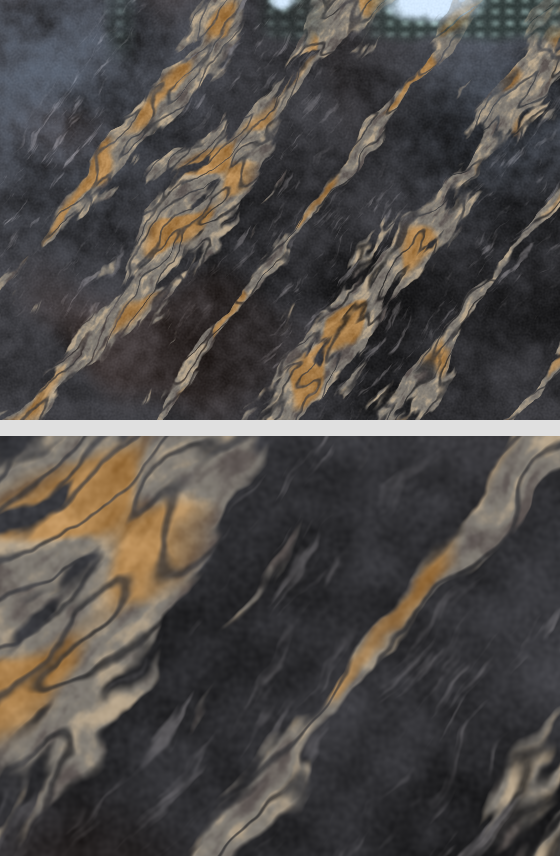
Top: the whole. Bottom: its middle third, enlarged.
A Shadertoy shader for this texture:

```glsl
// Polished black granite with slanting cream and amber veins and a soft window reflection.

const int BAND_COUNT = 6;
const float BAND_WIDTHS[BAND_COUNT] = float[](0.045, 0.085, 0.026, 0.065, 0.065, 0.035);

vec2 hashGradient(vec2 cell) {
    vec3 h = fract(cell.xyx * vec3(0.1031, 0.1030, 0.0973));
    h += dot(h, h.yzx + 33.33);
    return 2.0 * fract((h.xx + h.yz) * h.zy) - 1.0;
}

float gradientNoise(vec2 p) {
    vec2 i = floor(p), f = fract(p);
    vec2 s = f * f * f * (f * (f * 6.0 - 15.0) + 10.0);
    float a = dot(hashGradient(i), f);
    float b = dot(hashGradient(i + vec2(1, 0)), f - vec2(1, 0));
    float c = dot(hashGradient(i + vec2(0, 1)), f - vec2(0, 1));
    float d = dot(hashGradient(i + 1.0), f - 1.0);
    return 1.3 * mix(mix(a, b, s.x), mix(c, d, s.x), s.y);
}

float fbm(vec2 p) {
    float sum = 0.0, amplitude = 0.55;
    for (int i = 0; i < 4; i++) {
        sum += amplitude * gradientNoise(p);
        p = mat2(1.6, 1.2, -1.2, 1.6) * p + 17.3;
        amplitude *= 0.5;
    }
    return sum;
}

// Stretched layers keep their axes, so the strands stay parallel
float strands(vec2 p) {
    return 0.6 * gradientNoise(p) + 0.35 * gradientNoise(p * 2.1 + 9.2)
         + 0.2 * gradientNoise(p * 4.3 + 31.7);
}

// Density of the vein bands; x runs along them, y across
float veinBands(vec2 q) {
    float density = 0.0;
    for (int i = 0; i < BAND_COUNT; i++) {
        float k = float(i);
        float centre = -0.17 + 0.225 * k + 0.06 * gradientNoise(vec2(q.x * 1.7, k * 7.3 + 0.4));
        float swell = smoothstep(-0.4, 0.35, gradientNoise(vec2(q.x * 3.2 + 2.0, k * 5.7 + 2.6)));
        float d = (q.y - centre) / (BAND_WIDTHS[i] * (0.3 + swell));
        density = max(density, exp(-d * d) * (0.7 + 0.3 * swell));
    }
    return density;
}

vec3 darkStone(vec2 p, vec2 q) {
    float haze = 0.45 * exp(-3.0 * p.x) + 0.3 * smoothstep(0.3, 1.0, p.y)
               + 0.25 * smoothstep(0.09, 0.0, p.y);
    float mottle = fbm(p * 5.0) + 0.5 * fbm(p * 24.0);
    vec3 col = mix(vec3(0.085, 0.085, 0.09), vec3(0.27, 0.27, 0.29),
                   smoothstep(-0.5, 0.8, mottle + haze));
    // Brown and blue casts
    float brown = smoothstep(0.0, 0.4, gradientNoise(p * 3.1 + 4.0)) * smoothstep(1.1, 0.1, p.x);
    col += brown * vec3(0.045, 0.012, -0.005);
    float blue = exp(-9.0 * dot(p - vec2(0.05, 0.85), p - vec2(0.05, 0.85)))
               + 0.8 * exp(-22.0 * dot(p - vec2(1.2, 0.75), p - vec2(1.2, 0.75)));
    col += blue * (0.6 + mottle) * vec3(0.1, 0.14, 0.18);
    // Faint mineral streaks
    float streak = smoothstep(0.1, 0.5, strands(q * vec2(11.0, 52.0)));
    float region = smoothstep(-0.25, 0.35, gradientNoise(q * vec2(2.0, 5.0) + 8.0));
    return col + streak * region * vec3(0.24, 0.23, 0.23);
}

vec3 veinColour(vec2 p, vec2 q, float density) {
    float tone = strands(q * vec2(12.0, 38.0) + 5.0) + 0.5 * fbm(p * 38.0);
    vec3 col = mix(vec3(0.36, 0.33, 0.32), vec3(0.5, 0.48, 0.45), smoothstep(-0.45, 0.0, tone));
    col = mix(col, vec3(0.72, 0.65, 0.55), smoothstep(-0.05, 0.4, tone));
    float amber = smoothstep(0.02, 0.22, gradientNoise(q * vec2(7.0, 13.0) + 3.0))
                * smoothstep(0.55, 0.85, density);
    return mix(col, vec3(0.68, 0.49, 0.26) + 0.18 * tone, 0.85 * amber);
}

// Blurred window screen along the upper edge: colour and coverage
vec4 reflection(vec2 p) {
    float wobble = 0.02 * gradientNoise(p * 9.0);
    float top = smoothstep(0.89, 0.93, p.y + wobble);
    float span = smoothstep(0.84, 0.94, p.x) + 0.55 * smoothstep(0.1, 0.04, abs(p.x - 0.7));
    float left = 0.35 * smoothstep(0.04, 0.0, abs(p.x - 0.285) - 0.01) * smoothstep(0.83, 0.92, p.y);
    vec2 bars = 0.5 + 0.5 * cos(6.2832 * p * vec2(28.0, 36.0));
    float light = bars.x * bars.y * (0.6 + fbm(p * 14.0));
    vec3 col = mix(vec3(0.2, 0.25, 0.24), vec3(0.62, 0.74, 0.72), light);
    vec2 sky = (p - vec2(1.03, 0.995)) / vec2(0.12, 0.05);
    vec2 gap = (p - vec2(0.675, 1.0)) / vec2(0.04, 0.03);
    float glow = exp(-dot(sky, sky)) + 0.8 * exp(-dot(gap, gap));
    glow = smoothstep(0.2, 0.75, glow + 0.5 * fbm(p * 18.0) * glow);
    col = mix(col, vec3(0.84, 0.92, 1.0), glow);
    return vec4(col, clamp(0.8 * top * span + left + glow, 0.0, 1.0));
}

void mainImage(out vec4 fragColor, in vec2 fragCoord) {
    vec2 p = fragCoord / iResolution.y;

    // Warp, then turn into the direction of the veins
    vec2 warped = p + 0.05 * vec2(fbm(p * 3.0), fbm(p * 3.0 + 7.7))
                    + 0.016 * vec2(fbm(p * 13.0 + 2.1), fbm(p * 13.0 + 5.9));
    vec2 q = mat2(0.616, 0.788, 0.788, -0.616) * warped;

    // Strands break up the bands and dark filaments cut through them
    float density = veinBands(q);
    float body = 0.75 * density + 0.75 * strands(q * vec2(6.0, 25.0)) - 0.36;
    float filament = abs(gradientNoise(q * vec2(9.0, 36.0) + 1.5));
    float vein = smoothstep(0.0, 0.13, body) * mix(0.3, 1.0, smoothstep(0.01, 0.12, filament));

    vec3 col = mix(darkStone(p, q), veinColour(p, q, density), vein);
    vec4 shine = reflection(p);
    col = mix(col, shine.rgb, shine.a * (1.0 - 0.4 * vein));

    // Fine speckle
    col += 0.035 * gradientNoise(p * 170.0);
    fragColor = vec4(clamp(col, 0.0, 1.0), 1.0);
}
```
